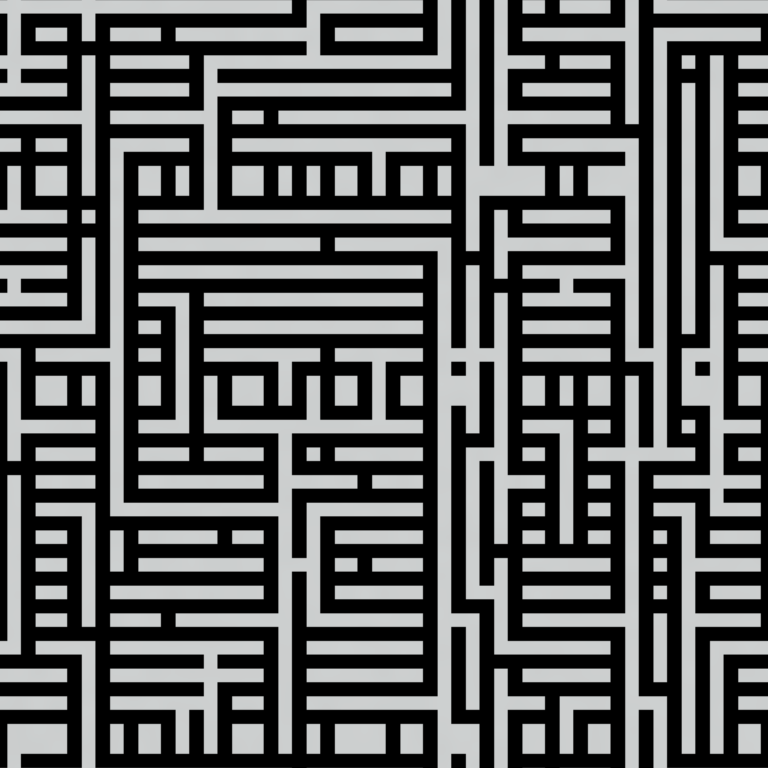
Reproduce this pattern procedurally as a WebGL 1 fragment shader.

```glsl
precision highp float;
// Draws a pale rectilinear maze of bars, bends and blocks on black.
uniform vec2 u_resolution;

#define COLUMNS 24.0
#define ROWS 26.0
#define STROKE 0.0177   // width of a narrow bar
#define GAP_X 0.0191    // black space between columns
#define GAP_Y 0.0183    // black space between rows
#define EDGE 0.0012     // softness of the bar edges
#define RUN 5.0         // rows in one upright run
#define SEED 7.0
#define MOTTLE 0.012    // faint unevenness of the pale tone
#define LIGHT vec3(0.80, 0.81, 0.81)
#define DARK vec3(0.0)

float hash(vec2 p) {
  vec3 q = fract(vec3(p.xyx + SEED) * vec3(0.1031, 0.1030, 0.0973));
  q += dot(q, q.yzx + 33.33);
  return fract((q.x + q.y) * q.z);
}

float noise(vec2 p) {
  vec2 i = floor(p), f = fract(p);
  f = f * f * (3.0 - 2.0 * f);
  return mix(mix(hash(i), hash(i + vec2(1.0, 0.0)), f.x),
             mix(hash(i + vec2(0.0, 1.0)), hash(i + 1.0), f.x), f.y);
}

bool same(float a, float b) { return abs(a - b) < 0.5; }

// Extra thickness of the broad columns and the tall rows
float extraWidth(float c) {
  if (same(c, 1.0) || same(c, 7.0)) return 0.0234;
  bool broad = same(c, 4.0) || same(c, 10.0) || same(c, 12.0)
            || same(c, 16.0) || same(c, 18.0) || same(c, 23.0);
  return broad ? 0.0117 : 0.0;
}

float extraHeight(float r) {
  return same(r, 6.0) || same(r, 13.0) || same(r, 25.0) ? 0.0213 : 0.0;
}

// Finds the lane at a position: x = lane, y = lane before the nearest gap, z = coverage
vec3 locate(float pos, bool isRow, float soft) {
  float count = isRow ? ROWS : COLUMNS;
  float gap = isRow ? GAP_Y : GAP_X;
  float start = 0.0;
  vec3 lane = vec3(0.0);
  for (int k = 0; k < 26; k++) {
    float i = float(k);
    if (i >= count) break;
    float size = STROKE + (isRow ? extraHeight(i) : extraWidth(i));
    float offset = pos - start - 0.5 * (size + gap);
    if (pos >= start) {
      float cover = smoothstep(-soft, soft, 0.5 * size - abs(offset));
      lane = vec3(i, mod(i + (offset < 0.0 ? count - 1.0 : 0.0), count), cover);
    }
    start += size + gap;
  }
  return lane;
}

// Whether a node belongs to an upright run of its column
bool isUpright(float c, float r) {
  if (extraWidth(c) > 0.0) return false;
  float chance = c < 3.5 ? 0.5 : 0.25;
  if ((c > 12.5 && c < 15.5) || (c > 18.5 && c < 22.5)) chance = 0.8;
  float run = floor((mod(r, ROWS) + RUN * hash(vec2(c, 91.0))) / RUN);
  return hash(vec2(c + 40.0, run)) < chance;
}

// Link from a node to the next column; bars bend at the ends of upright runs
float linkAcross(float c, float r) {
  float next = mod(c + 1.0, COLUMNS);
  bool a = isUpright(c, r), b = isUpright(next, r);
  float chance = 0.93;
  if (a && b) chance = 0.04;
  else if (a || b) {
    float column = a ? c : next;
    bool inner = isUpright(column, r - 1.0 + ROWS) && isUpright(column, r + 1.0);
    chance = inner ? 0.18 : 0.8;
  }
  if (same(c, 2.0)) chance = min(chance, 0.08);
  if (extraHeight(r) > 0.0) chance = 0.1;
  return step(hash(vec2(c + 3.0, r + 60.0)), chance);
}

// Link from a node to the row below
float linkDown(float c, float r) {
  float next = mod(r + 1.0, ROWS);
  bool a = isUpright(c, r), b = isUpright(c, next);
  float chance = a && b ? 0.92 : (a || b ? 0.12 : 0.04);
  if (extraHeight(r) + extraHeight(next) > 0.0) chance = max(chance, 0.3);
  if (extraWidth(c) > 0.0) chance = 0.0;
  return step(hash(vec2(c + 120.0, r + 9.0)), chance);
}

void main() {
  vec2 uv = gl_FragCoord.xy / u_resolution;
  float soft = max(EDGE, 0.6 / min(u_resolution.x, u_resolution.y));
  vec3 column = locate(uv.x, false, soft);
  vec3 row = locate(fract(1.0 - uv.y + 0.5 * GAP_Y), true, soft);

  // Nodes, then the bars that bridge the gaps between them
  float ink = column.z * row.z;
  ink += (1.0 - column.z) * row.z * linkAcross(column.y, row.x);
  ink += column.z * (1.0 - row.z) * linkDown(column.x, row.y);

  vec3 pale = LIGHT + MOTTLE * (noise(uv * 40.0) - 0.5);
  gl_FragColor = vec4(mix(DARK, pale, ink), 1.0);
}
```
